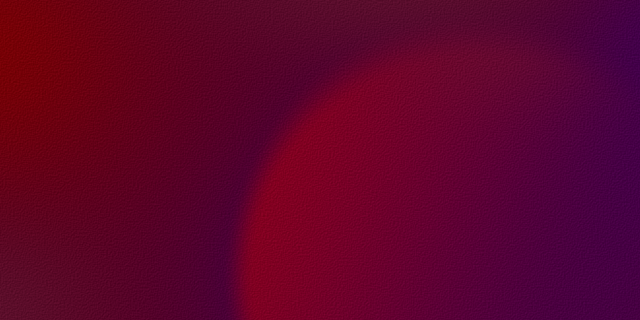
Give the GLSL for this background, as a WebGL 1 fragment shader.

```glsl
precision highp float;
// Soft crimson disc fading to violet over a dusky wine backdrop with leathery grain.

uniform vec2 u_resolution;

#define DISC_CENTER vec2(1.497, 0.13)
#define DISC_RADIUS 0.755
#define EDGE_SOFTNESS 0.055
#define GRAIN_SCALE 165.0
#define GRAIN_AMOUNT 0.085
#define WINE vec3(0.345, 0.00, 0.13)
#define RED vec3(0.47, 0.00, 0.015)
#define VIOLET vec3(0.275, 0.00, 0.235)
#define INDIGO vec3(0.25, 0.00, 0.31)
#define CRIMSON vec3(0.53, 0.00, 0.115)
#define DUST vec3(0.36, 0.07, 0.175)

vec2 gradientAt(vec2 cell) {
  float angle = 6.2832 * fract(sin(dot(cell, vec2(12.99, 78.23))) * 43758.5);
  return vec2(cos(angle), sin(angle));
}

float gradientNoise(vec2 p) {
  vec2 i = floor(p), f = p - i;
  vec2 w = f * f * f * (f * (f * 6.0 - 15.0) + 10.0);
  vec2 e = vec2(1.0, 0.0);
  float low = mix(dot(gradientAt(i), f),
                  dot(gradientAt(i + e), f - e), w.x);
  float high = mix(dot(gradientAt(i + e.yx), f - e.yx),
                   dot(gradientAt(i + 1.0), f - 1.0), w.x);
  return mix(low, high, w.y);
}

// Elliptical falloff: 1 at the center, fading outward
float glow(vec2 p, vec2 center, vec2 size) {
  vec2 q = (p - center) / size;
  return exp(-dot(q, q));
}

// Wine field with a red corner, a violet shade around the disc and dusty margins
vec3 backdrop(vec2 p, float edge) {
  float shade = exp(-max(edge, 0.0) * 4.0) * mix(0.95, 0.65, smoothstep(0.1, 0.7, p.y));
  vec3 color = mix(WINE, VIOLET, shade);
  color = mix(color, RED, glow(p, vec2(-0.08, 0.85), vec2(0.52, 0.48)));
  color = mix(color, DUST, 0.85 * glow(p, vec2(1.2, 1.08), vec2(0.65, 0.24)));
  color = mix(color, DUST, 0.8 * glow(p, vec2(-0.05, 0.0), vec2(0.36, 0.30)));
  return mix(color, INDIGO, 0.9 * glow(p, vec2(2.08, 0.83), vec2(0.30, 0.42)));
}

// Crimson rim on the left, violet toward the lower right
vec3 discColor(vec2 p) {
  float t = (p.x - 0.78) - 0.38 * (p.y - 0.2);
  vec3 color = mix(CRIMSON, VIOLET + vec3(0.005, 0.0, 0.02), smoothstep(-0.25, 1.2, t));
  color = mix(color, DUST + vec3(0.05, 0.0, 0.0), 0.5 * glow(p, vec2(1.55, 0.88), vec2(0.42, 0.24)));
  return mix(color, INDIGO, 0.5 * glow(p, vec2(2.1, 0.60), vec2(0.26, 0.42)));
}

// Embossed noise: difference of two nearby samples, lit from the upper left
float leather(vec2 p) {
  vec2 q = p * GRAIN_SCALE;
  float relief = gradientNoise(q) - gradientNoise(q + vec2(-0.4, 0.5));
  return relief + 0.4 * gradientNoise(q * 1.3 + 31.0);
}

void main() {
  vec2 p = gl_FragCoord.xy / u_resolution.y;
  float edge = length(p - DISC_CENTER) - DISC_RADIUS;

  // The rim blurs more toward the top
  float softness = EDGE_SOFTNESS * (1.0 + 0.5 * smoothstep(0.4, 0.9, p.y));
  float inside = 1.0 - smoothstep(-softness, softness, edge);
  vec3 color = mix(backdrop(p, edge), discColor(p), inside);

  // Grain, tinted by the local color
  color += leather(p) * GRAIN_AMOUNT * (color + 0.25);
  gl_FragColor = vec4(clamp(color, 0.0, 1.0), 1.0);
}
```
